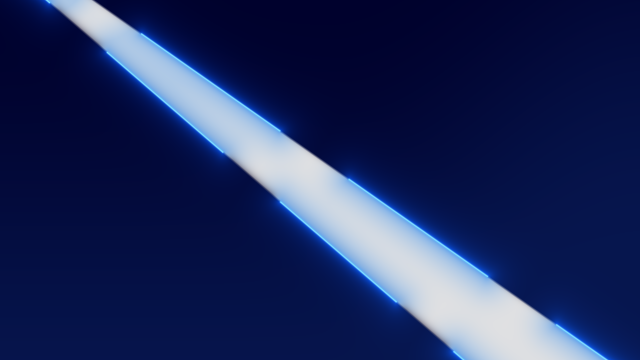
A WebGL 1 fragment shader for this background:

```glsl
precision highp float;
// A widening pale beam crossing a navy field, edged with dashed neon tubes.

uniform vec2 u_resolution;

#define UPPER_START vec2(0.3935, 0.9051)
#define LOWER_START vec2(0.2986, 0.8542)
#define UPPER_SLOPE -0.7008
#define LOWER_SLOPE -0.863
#define UPPER_PERIOD 0.704
#define LOWER_PERIOD 0.636
#define DASH_SHARE 0.665
#define TUBE_RADIUS 0.0028
#define TINT_REACH 0.065
#define GLOW_REACH 0.042

const vec3 NAVY_DARK = vec3(0.0, 0.005, 0.175);
const vec3 NAVY_LIGHT = vec3(0.025, 0.085, 0.305);
const vec3 BEAM_WHITE = vec3(0.88, 0.88, 0.885);
const vec3 BEAM_PALE = vec3(0.69, 0.79, 0.90);
const vec3 BEAM_BLUE = vec3(0.22, 0.56, 0.94);
const vec3 SHADE = vec3(0.22, 0.20, 0.30);
const vec3 GLOW = vec3(0.02, 0.36, 0.90);
const vec3 CORE = vec3(0.50, 0.86, 1.0);

// Position along a sloped line (x) and signed height above it (y).
vec2 lineSpace(vec2 p, vec2 start, float slope) {
  vec2 dir = normalize(vec2(1.0, slope));
  vec2 q = p - start;
  return vec2(dot(q, dir), dot(q, vec2(-dir.y, dir.x)));
}

// Distance to the nearest dash; the first dash begins at zero.
float dashDistance(vec2 q, float period) {
  float halfDash = 0.5 * DASH_SHARE * period;
  float u = mod(q.x - halfDash + 0.5 * period, period) - 0.5 * period;
  return length(vec2(max(abs(u) - halfDash, 0.0), q.y));
}

float gauss(float d, float width) {
  return exp(-d * d / (width * width));
}

float glowAt(float d) {
  return 0.50 * exp(-d / 0.011) + 0.30 * exp(-d / GLOW_REACH);
}

vec3 backdrop(vec2 p) {
  float light = 0.85 * (1.0 - p.y) + 0.4 * smoothstep(0.9, 1.8, p.x);
  return mix(NAVY_DARK, NAVY_LIGHT, smoothstep(0.0, 1.0, light));
}

void main() {
  vec2 p = gl_FragCoord.xy / u_resolution.y;
  float pixel = 1.0 / u_resolution.y;

  vec2 upper = lineSpace(p, UPPER_START, UPPER_SLOPE);
  vec2 lower = lineSpace(p, LOWER_START, LOWER_SLOPE);
  float dUpper = dashDistance(upper, UPPER_PERIOD);
  float dLower = dashDistance(lower, LOWER_PERIOD);
  float dTube = min(dUpper, dLower);
  float inside = min(-upper.y, lower.y);

  // Navy field lit by the tubes
  vec3 field = backdrop(p) + GLOW * (glowAt(dUpper) + glowAt(dLower));

  // Beam tinted near the tubes and shaded along its bare edges
  float tint = min(1.1 * (gauss(dUpper, TINT_REACH) + gauss(dLower, TINT_REACH)), 1.0);
  vec3 beam = mix(BEAM_WHITE, BEAM_PALE, tint);
  beam = mix(beam, BEAM_BLUE, 0.8 * exp(-dTube / 0.013));
  float bare = smoothstep(0.0, 0.04, dTube);
  float shade = 0.65 * exp(-max(lower.y, 0.0) / 0.009)
              + 0.25 * exp(-max(-upper.y, 0.0) / 0.005);
  beam = mix(beam, SHADE, min(shade, 1.0) * bare);

  float edge = pixel + 0.0015;
  vec3 color = mix(field, beam, smoothstep(-edge, edge, inside));

  // Bright tube cores
  color = mix(color, CORE, gauss(dTube, max(TUBE_RADIUS, 0.8 * pixel)));
  gl_FragColor = vec4(clamp(color, 0.0, 1.0), 1.0);
}
```
